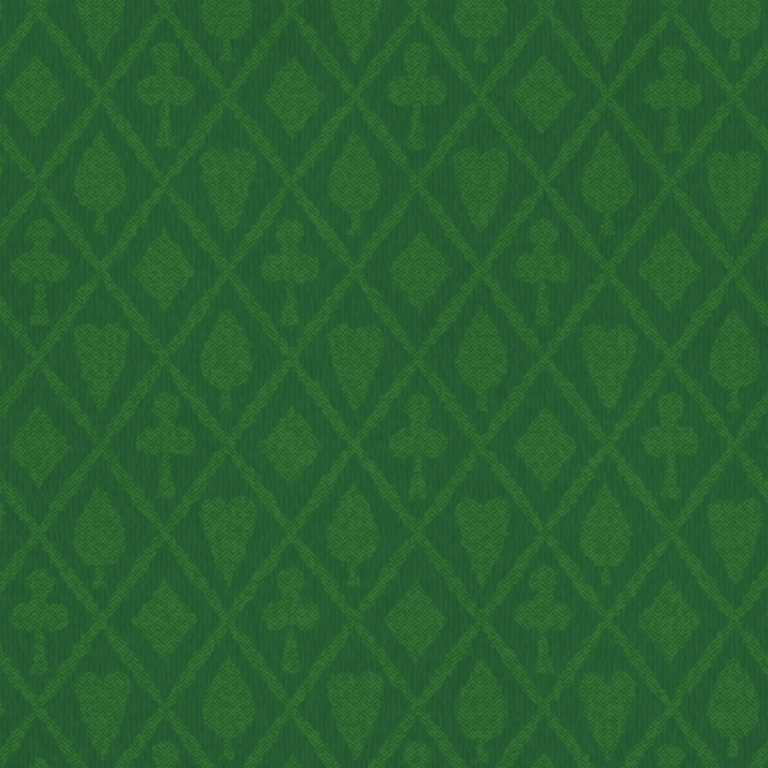
A WebGL 1 fragment shader for this pattern:

```glsl
precision highp float;

uniform vec2 u_resolution;

const float TAU = 6.28319;
const float COLUMNS = 6.066;             // cells across the canvas
const float CELL_HEIGHT = 1.38;          // cell height over cell width
const vec2 ORIGIN = vec2(0.30, 5.306);   // centre of the first cell

float hash(vec2 p) {
  return fract(sin(dot(p, vec2(127.1, 311.7))) * 43758.55);
}

float noise(vec2 p) {
  vec2 i = floor(p);
  vec2 f = fract(p);
  f = f * f * (3.0 - 2.0 * f);
  float low = mix(hash(i), hash(i + vec2(1.0, 0.0)), f.x);
  float high = mix(hash(i + vec2(0.0, 1.0)), hash(i + vec2(1.0, 1.0)), f.x);
  return mix(low, high, f.y);
}

float circle(vec2 p, float radius) {
  return length(p) - radius;
}

float ellipse(vec2 p, vec2 radii) {
  return (length(p / radii) - 1.0) * min(radii.x, radii.y);
}

// Rounded wedge standing on y = 0 and narrowing to a point at the given height
float wedge(vec2 p, float halfWidth, float height) {
  float t = clamp(p.y / height, 0.001, 1.0);
  float side = abs(p.x) - halfWidth * (1.0 - pow(t, 1.6));
  return max(side * 0.85, max(-p.y, p.y - height));
}

// Stem flaring downwards to a foot
float stem(vec2 p, float top, float bottom, float foot) {
  float t = clamp((top - p.y) / (top - bottom), 0.0, 1.0);
  float side = abs(p.x) - mix(0.028, foot, t * t);
  return max(side, max(p.y - top, bottom - p.y));
}

float diamond(vec2 p, vec2 halfSize) {
  return (abs(p.x) / halfSize.x + abs(p.y) / halfSize.y - 1.0) * 0.2;
}

float heart(vec2 p) {
  float lobes = circle(vec2(abs(p.x) - 0.108, p.y - 0.16), 0.112);
  return min(lobes, wedge(vec2(p.x, 0.17 - p.y), 0.218, 0.60));
}

float spade(vec2 p) {
  vec2 q = p + vec2(0.0, 0.03);
  float leaf = min(wedge(q, 0.205, 0.43), ellipse(q, vec2(0.205, 0.22)));
  return min(leaf, stem(p, -0.2, -0.41, 0.055));
}

float club(vec2 p) {
  float lobes = min(circle(p - vec2(0.0, 0.31), 0.108),
                    circle(vec2(abs(p.x) - 0.115, p.y - 0.03), 0.115));
  float body = ellipse(p - vec2(0.0, 0.11), vec2(0.075, 0.18));
  return min(min(lobes, body), stem(p, -0.06, -0.42, 0.082));
}

// Suits alternate along both diagonals of the lattice
float suit(vec2 p, vec2 cell) {
  float oddColumn = mod(cell.x, 2.0);
  float oddRow = mod(cell.x - cell.y, 2.0);
  if (oddRow < 0.5) {
    return oddColumn < 0.5 ? diamond(p, vec2(0.255, 0.33)) : club(p);
  }
  return oddColumn < 0.5 ? heart(p) : spade(p);
}

// Diagonal bands that swell between the crossings
float lattice(vec2 offset) {
  vec2 along = abs(offset.yx);
  vec2 halfWidth = mix(vec2(0.050), vec2(0.032), smoothstep(0.1, 0.5, along));
  vec2 d = (0.5 - abs(offset)) / length(vec2(1.0, 1.0 / CELL_HEIGHT)) - halfWidth;
  return min(d.x, d.y);
}

// Herringbone used inside the figures
vec3 figureWeave(vec2 uv) {
  float chevron = abs(fract(uv.x * 56.0) - 0.5) * 2.0;
  float twill = sin(TAU * (uv.y * 170.0 + chevron * 1.5));
  float grain = noise(uv * vec2(300.0, 240.0)) - 0.5;
  float shade = clamp(0.5 + 0.32 * twill + 0.7 * grain, 0.0, 1.0);
  return mix(vec3(0.14, 0.36, 0.16), vec3(0.22, 0.45, 0.22), shade);
}

// Fine upright ribs of the ground
vec3 groundWeave(vec2 uv) {
  float grain = noise(uv * vec2(360.0, 140.0)) - 0.5;
  float rib = sin(TAU * uv.x * 150.0 + 3.0 * noise(uv * vec2(20.0, 90.0)));
  float shade = clamp(0.5 + 0.18 * rib + 0.7 * grain, 0.0, 1.0);
  return mix(vec3(0.13, 0.33, 0.175), vec3(0.17, 0.38, 0.215), shade);
}

void main() {
  vec2 uv = gl_FragCoord.xy / u_resolution.y;
  vec2 p = uv * COLUMNS - ORIGIN;

  // Diagonal lattice coordinates, with cell centres at whole numbers
  float slant = p.y / CELL_HEIGHT;
  vec2 diagonal = vec2(p.x - slant, p.x + slant);
  vec2 cell = floor(diagonal + 0.5);
  vec2 centre = 0.5 * vec2(cell.x + cell.y, (cell.y - cell.x) * CELL_HEIGHT);
  vec2 drift = (vec2(hash(cell), hash(cell + 17.0)) - 0.5) * 0.035;

  // Figures with ragged woven edges
  float fray = (noise(uv * vec2(150.0, 190.0)) - 0.5) * 0.035;
  float d = min(suit(p - centre - drift, cell), lattice(diagonal - cell)) + fray;
  float softness = max(COLUMNS / u_resolution.y, 0.012);
  float figure = 1.0 - smoothstep(-softness, softness, d);

  vec3 color = mix(groundWeave(uv), figureWeave(uv), figure);
  color *= 0.98 + 0.04 * noise(uv * 5.0);
  gl_FragColor = vec4(color, 1.0);
}
```
